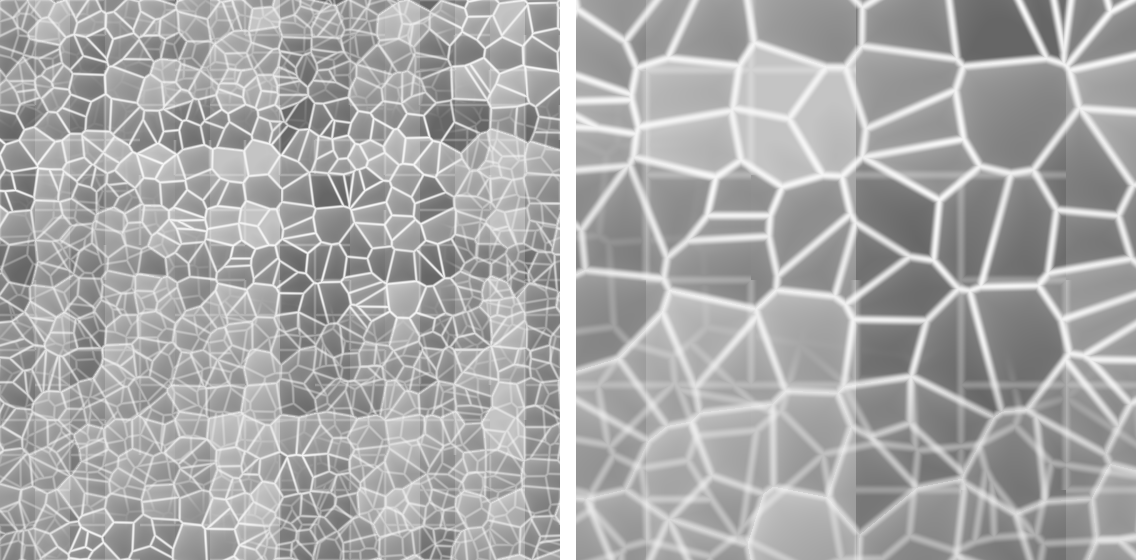
Left: the whole. Right: its middle third, enlarged.
Reproduce this pattern procedurally as a Shadertoy shader.

```glsl
const float GRID = 16.0;
const int MAX_SITES = 4;
const vec3 MORTAR = vec3(0.975);

struct Stone {
    float edge;   // distance to the nearest border
    vec2 offset;  // position relative to the site
    vec2 home;    // grid square owning the site
};

float hash(vec2 p) {
    return fract(sin(dot(p, vec2(127.1, 311.7))) * 43758.5453);
}

vec2 hash2(vec2 p) {
    return vec2(hash(p), hash(p + 57.3));
}

float valueNoise(vec2 p) {
    vec2 i = floor(p);
    vec2 f = fract(p);
    f = f * f * (3.0 - 2.0 * f);
    return mix(mix(hash(i), hash(i + vec2(1, 0)), f.x),
               mix(hash(i + vec2(0, 1)), hash(i + vec2(1, 1)), f.x), f.y);
}

// Squares hold one to four sites, giving both large stones and slivers
int siteCount(vec2 square) {
    return 1 + int(3.6 * hash(square + 9.7));
}

vec2 sitePosition(vec2 square, int index, int count) {
    float spread = count == 1 ? 0.35 : 0.86;
    return square + 0.5 + spread * (hash2(square + float(index) * 17.13) - 0.5);
}

Stone findStone(vec2 p) {
    vec2 base = floor(p);
    Stone stone = Stone(8.0, vec2(0), base);
    vec2 nearest = vec2(8);

    // Closest site
    for (int y = -1; y <= 1; y++)
    for (int x = -1; x <= 1; x++) {
        vec2 square = base + vec2(x, y);
        int count = siteCount(square);
        for (int k = 0; k < MAX_SITES; k++) {
            if (k >= count) break;
            vec2 r = sitePosition(square, k, count) - p;
            if (dot(r, r) < dot(nearest, nearest)) {
                nearest = r;
                stone.home = square;
            }
        }
    }

    // Closest bisector between that site and its neighbours
    for (int y = -2; y <= 2; y++)
    for (int x = -2; x <= 2; x++) {
        vec2 square = base + vec2(x, y);
        int count = siteCount(square);
        for (int k = 0; k < MAX_SITES; k++) {
            if (k >= count) break;
            vec2 r = sitePosition(square, k, count) - p;
            vec2 gap = r - nearest;
            if (dot(gap, gap) > 0.00001)
                stone.edge = min(stone.edge, dot(0.5 * (r + nearest), normalize(gap)));
        }
    }
    stone.offset = -nearest;
    return stone;
}

float line(float dist, float width) {
    return 1.0 - smoothstep(0.0, width, dist);
}

// Straight seams along some sides of the grid squares
float seams(vec2 p, float width) {
    vec2 nearestLine = floor(p + 0.5);
    vec2 dist = abs(p - nearestLine);
    float vertical = step(0.6, hash(vec2(nearestLine.x, floor(p.y)) + 3.1));
    float horizontal = step(0.6, hash(vec2(floor(p.x), nearestLine.y) + 8.6));
    return max(vertical * line(dist.x, width), horizontal * line(dist.y, width));
}

// Alternating rows, straight-sided columns and a little variation per square
float stoneTone(Stone stone, vec2 p) {
    float row = mix(hash(vec2(stone.home.y, 4.2)), mod(stone.home.y, 2.0), 0.45);
    float column = hash(vec2(floor(p.x), 71.9));
    float single = hash(stone.home + 23.4);
    float tone = 0.575 + 0.27 * (row - 0.5) + 0.17 * (column - 0.5) + 0.14 * (single - 0.5);
    tone += 0.12 * dot(stone.offset, vec2(-0.6, 0.8));
    tone += 0.07 * exp(-9.0 * stone.edge);
    return clamp(tone, 0.4, 0.77);
}

void mainImage(out vec4 fragColor, in vec2 fragCoord) {
    float size = min(iResolution.x, iResolution.y);
    vec2 p = fragCoord / size * GRID;
    float width = max(0.064, 1.5 * GRID / size);

    Stone stone = findStone(p);
    Stone ghost = findStone(p + vec2(41.37, 83.61));
    vec3 color = vec3(stoneTone(stone, p));

    // Faint overlapping cracks, then the bright mortar
    float haze = smoothstep(0.35, 0.8, valueNoise(p * 0.35 + 5.0));
    float faint = max(0.4 * haze * line(ghost.edge, width), 0.28 * seams(p, width));
    float strength = mix(1.0, 0.6, haze) * mix(0.8, 1.0, valueNoise(p * 1.7));
    color = mix(color, MORTAR, faint);
    color = mix(color, MORTAR, strength * line(stone.edge, width));
    fragColor = vec4(color, 1.0);
}
```
